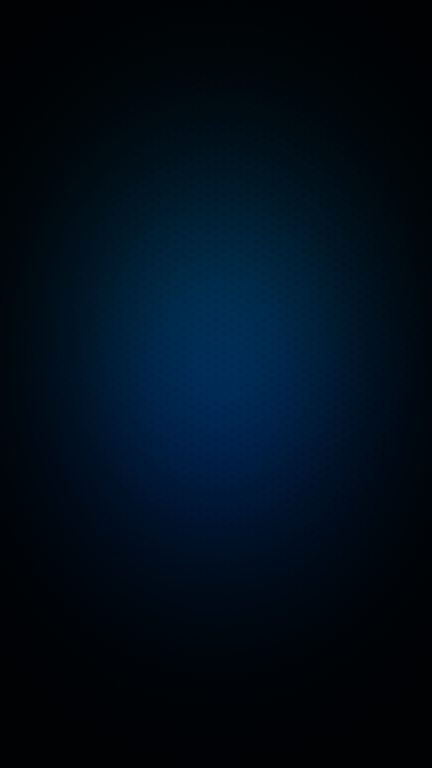
Write a WebGL 2 fragment shader that draws this background.

```glsl
#version 300 es
precision highp float;
// Deep blue oval glow on near-black, seen through a faint staggered mesh of holes.

uniform vec2 u_resolution;
out vec4 fragColor;

const vec3 BASE_COLOR = vec3(0.0, 0.007, 0.011);
const vec3 GLOW_LOW = vec3(0.0, 0.135, 0.325);    // bluer tint below
const vec3 GLOW_HIGH = vec3(0.0, 0.188, 0.318);   // teal tint above
const vec2 GLOW_CENTER = vec2(0.505, 0.53);       // fraction of the canvas
const vec2 GLOW_SPREAD = vec2(0.352, 0.257);      // fraction of the canvas
const float MESH_COLUMNS = 54.0;
const float HOLE_RADIUS = 0.36;                   // in column widths
const float HOLE_DEPTH = 0.07;
const float GRAIN = 0.004;

float hash(vec2 p) {
    return fract(sin(dot(p, vec2(12.9898, 78.233))) * 43758.5453);
}

// Distance to the nearest point of a staggered lattice with unit columns
float latticeDistance(vec2 p) {
    vec2 cell = vec2(2.0, 2.0 / sqrt(3.0));
    vec2 a = mod(p, cell) - 0.5 * cell;
    vec2 b = mod(p + 0.5 * cell, cell) - 0.5 * cell;
    return min(length(a), length(b));
}

// Coverage of the dark holes, softened by about one pixel
float meshHoles(vec2 p) {
    float pixel = MESH_COLUMNS / u_resolution.x;
    float soft = max(pixel, 0.12);
    float d = latticeDistance(p * MESH_COLUMNS);
    return 1.0 - smoothstep(HOLE_RADIUS - soft, HOLE_RADIUS + soft, d);
}

void main() {
    vec2 uv = gl_FragCoord.xy / u_resolution;
    vec2 p = gl_FragCoord.xy / u_resolution.x;

    // Oval glow with a vertical shift in hue
    vec2 q = (uv - GLOW_CENTER) / GLOW_SPREAD;
    float glow = exp(-dot(q, q));
    vec3 tint = mix(GLOW_LOW, GLOW_HIGH, smoothstep(0.3, 0.72, uv.y));

    // Mesh, a little clearer toward the upper right
    float clarity = mix(0.6, 1.2, smoothstep(-0.8, 1.0, q.x + 0.6 * q.y));
    float shade = 1.0 + HOLE_DEPTH * clarity * (0.4 - meshHoles(p));

    // Fine grain hides banding in the dark falloff
    float grain = (hash(floor(gl_FragCoord.xy)) - 0.5) * GRAIN;
    vec3 color = BASE_COLOR + tint * glow * shade + grain * vec3(0.0, 0.7, 1.0);
    fragColor = vec4(max(color, 0.0), 1.0);
}
```
